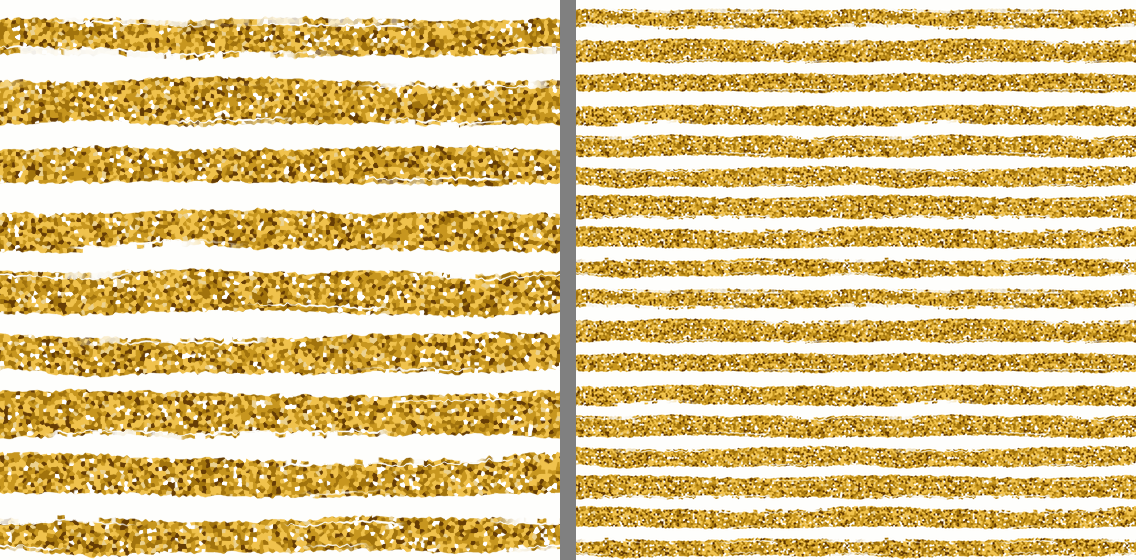
Left: one tile. Right: repeated 2 by 2.
Give the GLSL for this pattern, as a WebGL 2 fragment shader.

```glsl
#version 300 es
precision highp float;
// Nine horizontal dry-brush stripes of gold glitter on white, tiling on all sides.

uniform vec2 u_resolution;
out vec4 fragColor;

// Integer hash: three random values in 0..1 for a lattice point.
vec3 hash(vec3 p) {
    uvec3 v = uvec3(ivec3(p)) * 1664525u + 1013904223u;
    v.x += v.y * v.z; v.y += v.z * v.x; v.z += v.x * v.y;
    v ^= v >> 16u;
    v.x += v.y * v.z; v.y += v.z * v.x; v.z += v.x * v.y;
    return vec3(v >> 8u) / 16777216.0;
}

// Smooth 1D noise with a whole number of knots, so it wraps over 0..1.
float noise(float x, float knots, float seed) {
    float k = floor(x * knots), f = fract(x * knots);
    float a = hash(vec3(mod(k, knots), seed, knots)).x;
    float b = hash(vec3(mod(k + 1.0, knots), seed, knots)).x;
    return mix(a, b, f * f * (3.0 - 2.0 * f));
}

// Grain colour for a random tone, from dark bronze to white sparkle.
vec3 grainColor(float tone) {
    vec3 c = vec3(0.40, 0.24, 0.02);
    c = mix(c, vec3(0.63, 0.45, 0.05), step(0.10, tone));
    c = mix(c, vec3(0.78, 0.59, 0.12), step(0.30, tone));
    c = mix(c, vec3(0.94, 0.76, 0.30), step(0.58, tone));
    c = mix(c, vec3(0.92, 0.82, 0.56), step(0.88, tone));
    return mix(c, vec3(1.0), step(0.93, tone));
}

// Jittered grains, blended softly where they meet.
vec3 glitter(vec2 uv) {
    const float GRAINS = 144.0;
    vec2 p = uv * GRAINS, cell = floor(p);
    vec3 sum = vec3(0.0);
    float total = 0.0;
    for (int j = -1; j <= 1; j++) {
        for (int i = -1; i <= 1; i++) {
            vec2 c = cell + vec2(i, j);
            vec3 r = hash(vec3(mod(c, GRAINS), 7.0));
            vec2 d = p - c - 0.1 - 0.8 * r.xy;
            float weight = exp(-13.0 * dot(d, d)) + 1e-7;
            sum += weight * grainColor(r.z);
            total += weight;
        }
    }
    return sum / total;
}

// Paint coverage at depth d inside one ragged edge, with a broken bristle scratch.
float brushEdge(float d, float x, float seed, float aa) {
    d += 0.10 * (noise(x, 6.0, seed) - 0.5);
    d += 0.035 * (noise(x, 48.0, seed) - 0.5) + 0.045 * (noise(x, 150.0, seed) - 0.5);
    float paint = smoothstep(-aa, aa, d);

    // Long thin scratch running just inside the edge.
    float presence = smoothstep(0.52, 0.64, noise(x, 5.0, seed + 40.0));
    float depth = 0.045 + 0.07 * noise(x, 7.0, seed + 80.0);
    float width = 0.004 + 0.016 * noise(x, 42.0, seed + 80.0);
    float scratch = 1.0 - smoothstep(width - aa, width + aa, abs(d - depth));

    // The sliver outside the scratch breaks into flecks where the brush ran dry.
    float dryness = smoothstep(0.5, 0.75, noise(x, 4.0, seed + 120.0));
    float flecks = smoothstep(0.45, 0.6, noise(x, 64.0, seed + 120.0));
    float sliver = 1.0 - smoothstep(depth - aa, depth + aa, d);
    float loss = max(scratch, sliver * dryness * (1.0 - flecks));
    return paint * (1.0 - presence * loss);
}

void main() {
    vec2 uv = gl_FragCoord.xy / u_resolution;
    const float STRIPES = 9.0;

    // Stripe index and height within its band.
    float y = uv.y * STRIPES + 0.15;
    float stripe = mod(floor(y), STRIPES);
    float height = fract(y) - 0.15;

    // Each stripe has its own centre, thickness and slow drift.
    float halfWidths[5] = float[5](0.287, 0.293, 0.345, 0.305, 0.33);
    float halfWidth = halfWidths[int(stripe) % 5];
    float center = 0.41 - 0.12 * sin(3.14159 * stripe / 8.0);
    center += 0.08 * (noise(uv.x, 3.0, stripe + 200.0) - 0.5);

    float aa = 0.8 * STRIPES / u_resolution.y;
    float coverage = brushEdge(center + halfWidth - height, uv.x, stripe, aa)
                   * brushEdge(height - center + halfWidth, uv.x, stripe + 20.0, aa);

    vec3 color = mix(vec3(0.995, 0.995, 0.99), glitter(uv), coverage);
    fragColor = vec4(color, 1.0);
}
```
